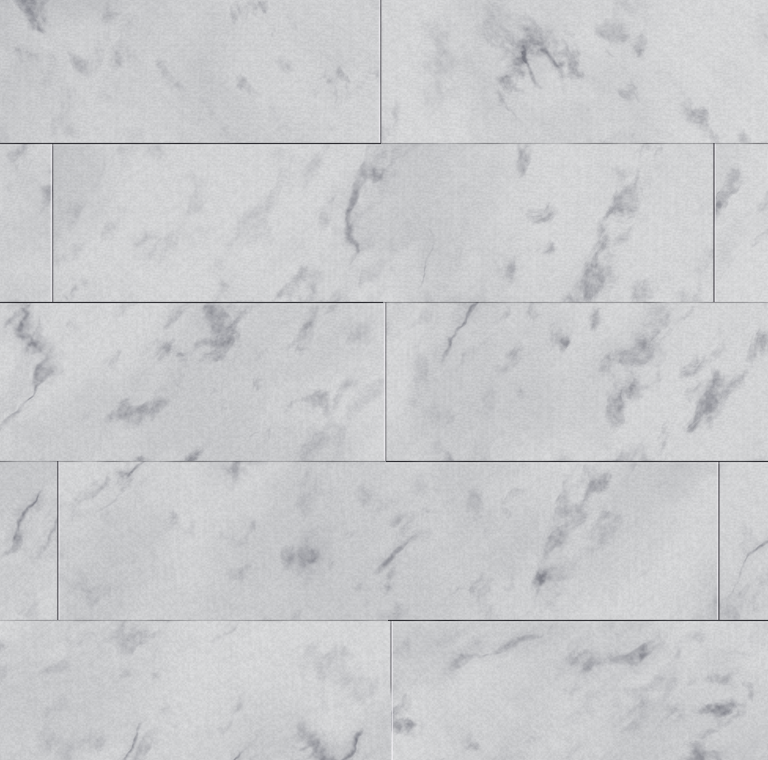
A WebGL 1 fragment shader for this texture:

```glsl
precision highp float;
// Honed white marble laid in running bond: five courses of long slabs.
// Each slab samples its own patch of warped noise for clouds, veins and flecks;
// tight joints vary from hairline to open, with a pale chipped edge.
uniform vec2 u_resolution;

#define COURSE_HEIGHT 0.2092
#define FIRST_BED 0.1836
#define SLAB_WIDTH 0.870
#define FIRST_JOINT 0.076
#define JOINT_DRIFT 0.0033
#define JOINT_HALF 0.0008
#define VEIN_AMOUNT 0.60
#define FLECK_AMOUNT 0.42
#define GRAIN_AMOUNT 0.075
#define STONE_LIGHT vec3(0.840, 0.843, 0.848)
#define STONE_GREY vec3(0.735, 0.740, 0.752)
#define VEIN_COLOR vec3(0.430, 0.435, 0.475)

float hash(vec2 p) {
  return fract(sin(dot(p, vec2(127.1, 311.7))) * 43758.5453);
}

float noise(vec2 p) {
  vec2 i = floor(p), f = fract(p);
  f = f * f * (3.0 - 2.0 * f);
  return mix(mix(hash(i), hash(i + vec2(1, 0)), f.x),
             mix(hash(i + vec2(0, 1)), hash(i + vec2(1, 1)), f.x), f.y);
}

float fbm(vec2 p) {
  float sum = 0.0, amp = 0.5;
  for (int i = 0; i < 5; i++) {
    sum += amp * noise(p);
    p = mat2(1.6, 1.2, -1.2, 1.6) * p + 7.3;
    amp *= 0.5;
  }
  return sum / 0.96875;
}

// Antialiased coverage of a line at signed distance d
float line(float d, float halfWidth) {
  float px = 1.0 / u_resolution.y;
  float reach = 0.5 * px;
  return clamp((min(d + reach, halfWidth) - max(d - reach, -halfWidth)) / px, 0.0, 1.0);
}

// Stone colour at p for one slab
vec3 marble(vec2 p, vec2 slab) {
  vec2 seed = 30.0 * vec2(hash(slab + 3.1), hash(slab + 8.7));
  float lean = mix(0.7, -0.5, step(2.5, slab.y)) + 0.5 * (hash(slab + 5.3) - 0.5);
  float c = cos(lean), s = sin(lean);
  vec2 q = vec2(c * p.x - s * p.y, s * p.x + c * p.y);
  q += 0.05 * (vec2(fbm(p * 14.0 + seed), fbm(p * 14.0 + seed + 17.0)) - 0.5);

  // Soft clouds and a slab tone, greyer toward the upper left
  float cloud = smoothstep(0.36, 0.76, fbm(q * vec2(9.0, 6.0) + seed));
  float tone = 0.14 * hash(slab + 1.9) + 0.26 * smoothstep(0.4, 1.1, p.y - 0.5 * p.x);
  vec3 stone = mix(STONE_LIGHT, STONE_GREY, clamp(0.50 * cloud + tone, 0.0, 1.0));

  // Thin broken diagonal veins inside a pale halo
  float ridge = abs(fbm(q * vec2(8.0, 2.4) + seed + 41.0) - 0.5);
  float patchy = smoothstep(0.46, 0.72, fbm(p * 9.0 + seed + 63.0));
  float vein = patchy * (0.70 * (1.0 - smoothstep(0.0, 0.026, ridge))
                       + 0.20 * (1.0 - smoothstep(0.0, 0.10, ridge)));

  // Many small smoky flecks, gathered in loose drifts
  float drift = smoothstep(0.30, 0.70, noise(p * 6.0 + seed + 29.0));
  float fleck = smoothstep(0.57, 0.85, fbm(q * vec2(36.0, 22.0) + seed + 85.0));
  fleck *= 0.35 + 0.85 * drift;

  float mottle = 0.45 + 0.6 * noise(p * 130.0) + 0.5 * noise(p * 260.0 + 31.0);
  float stain = (VEIN_AMOUNT * vein + FLECK_AMOUNT * fleck) * mottle;
  return mix(stone, VEIN_COLOR, clamp(stain, 0.0, 0.85));
}

void main() {
  vec2 p = gl_FragCoord.xy / u_resolution.y;

  // Slab index in a half-offset bond
  float course = (p.y - FIRST_BED) / COURSE_HEIGHT;
  float row = floor(course);
  float along = (p.x - FIRST_JOINT + JOINT_DRIFT * row) / SLAB_WIDTH
              - 0.5 * mod(row, 2.0);
  vec3 color = marble(p, vec2(floor(along), row));

  // Fine crystalline grain
  float grain = 0.65 * noise(p * 483.0) + 0.35 * noise(p * 270.0 + 50.0) - 0.5;
  color += GRAIN_AMOUNT * grain;

  // Upright joints: dark gap beside a light chipped edge
  float joint = floor(along + 0.5);
  float dx = (along - joint) * SLAB_WIDTH;
  vec2 jointId = vec2(joint, row);
  float side = hash(jointId + 2.7) < 0.5 ? -1.0 : 1.0;
  float wear = 0.5 + 0.5 * noise(vec2(p.y * 24.0, joint + 9.0 * row));
  float edge = line(dx - side * 0.0019, JOINT_HALF) * wear;
  float gap = line(dx, JOINT_HALF) * mix(0.45, 0.90, hash(jointId + 6.1));
  // The lowest joint closes up halfway down its course
  gap *= mix(1.0, smoothstep(0.48, 0.62, course - row), step(row, -0.5));
  color = mix(color, vec3(0.95, 0.94, 0.96), 0.8 * edge);
  color = mix(color, vec3(0.20, 0.19, 0.22), gap);

  // Bed joints: upper ones open at the left, lower ones at the right
  float bed = floor(course + 0.5);
  float dy = (course - bed) * COURSE_HEIGHT;
  float rightHalf = step(FIRST_JOINT + 0.5 * SLAB_WIDTH - JOINT_DRIFT * bed, p.x);
  float open = abs(rightHalf - step(1.5, bed));
  float broken = 0.35 + 0.65 * noise(vec2(p.x * 34.0, bed * 5.0));
  float shade = mix(0.50 * broken, 0.75 + 0.25 * broken, open);
  color = mix(color, vec3(0.92), 0.3 * line(dy + 0.0021, JOINT_HALF) * open);
  color = mix(color, vec3(0.16, 0.16, 0.18), line(dy, JOINT_HALF) * shade);

  gl_FragColor = vec4(clamp(color, 0.0, 1.0), 1.0);
}
```
